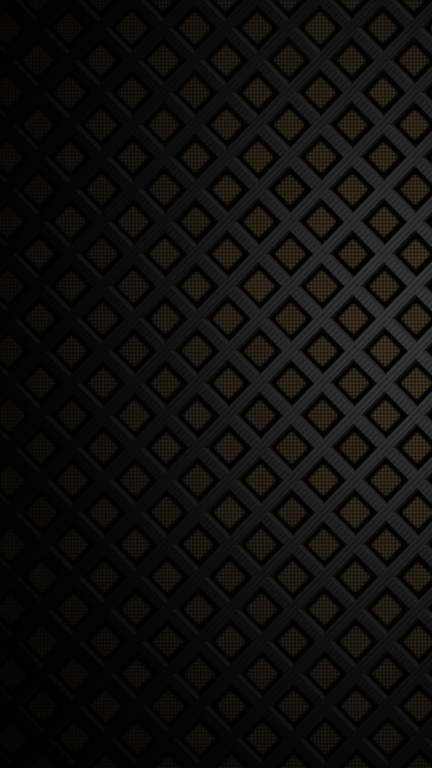
A Shadertoy shader for this pattern:

```glsl
const float TAU = 6.2831853;
const vec2 PERIOD = vec2(0.0817, 0.0841);   // hole spacing, in canvas heights
const vec2 ANCHOR = vec2(0.338, 0.543);     // centre of one hole
const float SLANT = 0.0075;
const float HOLE_HALF = 0.335;
const float BEVEL_HALF = 0.425;
const float RIBS = 10.0;
const float THREADS = 18.0;

float hash(vec2 p) {
    return fract(sin(dot(p, vec2(127.1, 311.7))) * 43758.5453);
}

float inside(float d, float blur) {
    return 1.0 - smoothstep(-blur, blur, d);
}

float roundedBox(vec2 p, float halfSize, float radius) {
    vec2 d = abs(p) - halfSize + radius;
    return length(max(d, 0.0)) + min(max(d.x, d.y), 0.0) - radius;
}

// Fades a wave before it becomes finer than the pixels
float wave(float x, float pixel) {
    return cos(TAU * x) * (1.0 - smoothstep(0.3, 0.6, pixel));
}

// Light pool near the right edge
float lightPool(vec2 uv) {
    vec2 d = (uv - vec2(0.95, 0.58)) / vec2(0.55, 0.42);
    return exp(-dot(d, d));
}

vec3 ribbedStrap(vec2 diagonal, float light, float pixel) {
    float rib = 1.0 + 0.16 * wave(diagonal.y * RIBS, pixel * RIBS);
    return vec3(0.185, 0.185, 0.188) * light * rib;
}

// Raised rim, brightest on the lower left side
vec3 rim(vec2 cell, float light, float pixel) {
    float lowerLeft = smoothstep(-pixel, pixel, abs(cell.y) - abs(cell.x));
    float facing = mix(cell.x < 0.0 ? 1.0 : 0.22,
                       cell.y < 0.0 ? 0.45 : 0.12, lowerLeft);
    float depth = max(abs(cell.x), abs(cell.y));
    float slope = smoothstep(HOLE_HALF - 0.03, BEVEL_HALF, depth);
    return vec3(0.185, 0.185, 0.19) * sqrt(light) * facing * mix(0.6, 1.0, slope);
}

vec3 wovenCloth(vec2 grid, vec2 id, float light, float pixel) {
    float weave = wave(grid.x * THREADS, pixel * THREADS)
                + wave(grid.y * THREADS, pixel * THREADS);
    float shade = 0.8 + 0.2 * weave + 0.12 * (hash(id) - 0.5);
    return vec3(0.235, 0.185, 0.122) * sqrt(light) * shade;
}

void mainImage(out vec4 fragColor, in vec2 fragCoord) {
    vec2 uv = fragCoord / iResolution.xy;
    vec2 p = fragCoord / iResolution.y;
    float pixel = length(1.0 / PERIOD) / iResolution.y;
    float light = lightPool(uv);

    // Diagonal lattice: one hole at every integer pair
    vec2 grid = (p + vec2(SLANT * (p.y - ANCHOR.y), 0.0) - ANCHOR) / PERIOD;
    vec2 diagonal = vec2(grid.x + grid.y, grid.x - grid.y);
    vec2 id = floor(diagonal + 0.5);
    vec2 cell = diagonal - id;

    // Straps and rims
    vec3 color = ribbedStrap(diagonal, light, pixel);
    float rimSide = max(max(-cell.x - BEVEL_HALF, -cell.y - BEVEL_HALF + 0.03),
                        max(cell.x, cell.y) - HOLE_HALF - 0.03);
    color = mix(color, rim(cell, light, pixel), inside(rimSide, 0.6 * pixel));

    // Dark recess with cloth glowing at its centre
    float hole = roundedBox(cell, HOLE_HALF, 0.02);
    color = mix(color, vec3(0.012, 0.01, 0.009) * sqrt(light), inside(hole, 0.6 * pixel));
    float wobble = 0.02 * (hash(id + 7.3) - 0.5);
    float cloth = roundedBox(cell, 0.25 + wobble, 0.07);
    color = mix(color, wovenCloth(grid, id, light, pixel * 0.7),
                inside(cloth, max(0.04, 0.6 * pixel)));

    fragColor = vec4(color, 1.0);
}
```
